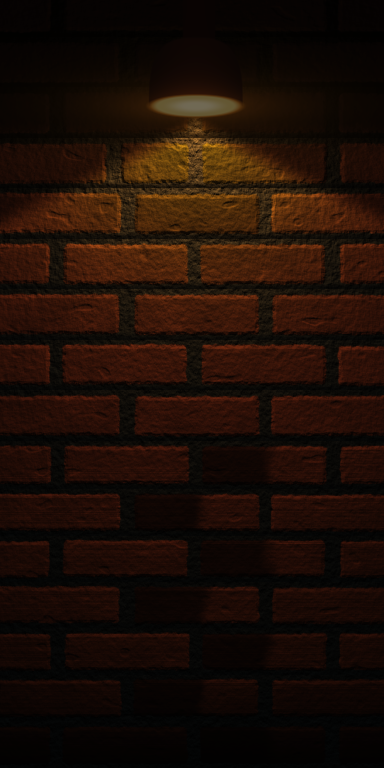
Give the GLSL for this texture, as a Shadertoy shader.

```glsl
const vec2 LAMP = vec2(0.51, 1.724);
const vec2 MOUTH_RADII = vec2(0.123, 0.030);
const float ROW_PITCH = 0.1315;
const float BRICK_PITCH = 0.359;

struct Brick { float dist; vec2 local; vec2 center; float row; };

vec2 hash2(vec2 p) {
    p = vec2(dot(p, vec2(127.1, 311.7)), dot(p, vec2(269.5, 183.3)));
    return fract(sin(p) * 43758.5) * 2.0 - 1.0;
}

float gradientNoise(vec2 p) {
    vec2 i = floor(p), f = fract(p);
    vec2 u = f * f * f * (f * (f * 6.0 - 15.0) + 10.0);
    vec2 o = vec2(0.0, 1.0);
    float low = mix(dot(hash2(i), f), dot(hash2(i + o.yx), f - o.yx), u.x);
    float high = mix(dot(hash2(i + o), f - o), dot(hash2(i + 1.0), f - 1.0), u.x);
    return mix(low, high, u.y);
}

float fbm(vec2 p) {
    float sum = 0.0, amp = 0.6;
    for (int i = 0; i < 4; i++) {
        sum += amp * gradientNoise(p);
        p = p * 2.03 + 7.3;
        amp *= 0.55;
    }
    return sum;
}

float roundBox(vec2 p, vec2 halfSize, float radius) {
    vec2 q = abs(p) - halfSize + radius;
    return length(max(q, 0.0)) + min(max(q.x, q.y), 0.0) - radius;
}

// Running bond with shorter courses low down and one split brick in row zero
Brick brickAt(vec2 p) {
    float t = (1.5755 - p.y) / ROW_PITCH;
    if (t > 6.0) t = 6.0 + (t - 6.0) * 1.088;
    float row = floor(t + 0.5);
    float parity = mod(row < 0.0 ? row + 1.0 : row, 2.0);
    float joint = mix(0.148, 0.331, parity);
    float left = joint + BRICK_PITCH * floor((p.x - joint) / BRICK_PITCH);
    float right = left + BRICK_PITCH;
    if (row == 0.0 && p.x < 0.507) {
        left = p.x < 0.297 ? -0.1 : 0.297;
        right = p.x < 0.297 ? 0.297 : 0.507;
    }
    vec2 center = vec2(0.5 * (left + right), p.y + (t - row) * ROW_PITCH);
    vec2 local = vec2(p.x - center.x, (row - t) * ROW_PITCH);
    vec2 jitter = hash2(vec2(row, floor(center.x * 20.0))) * vec2(0.004, 0.002);
    vec2 halfSize = vec2(0.5 * (right - left) - 0.018, 0.0515);
    float rough = 0.006 * fbm(p * 22.0) + 0.004 * gradientNoise(p * 75.0);
    return Brick(roundBox(local - jitter, halfSize, 0.011) + rough, local, center, row);
}

float wallHeight(vec2 p) {
    float d = brickAt(p).dist;
    float face = clamp(-d / 0.009, 0.0, 1.0);
    float pits = smoothstep(0.22, 0.4, gradientNoise(p * vec2(20.0, 33.0) + 4.0));
    float grain = mix(0.011, 0.005, face) * fbm(p * 55.0);
    return face * (0.006 - 0.003 * pits) + grain;
}

// Downward beam, with a weak spill above its slanted edges
float beamMask(vec2 p) {
    return smoothstep(-0.03, 0.045, 1.68 - 0.5 * abs(p.x - LAMP.x) - p.y);
}

float lampLight(vec2 p, float beam) {
    float dx = p.x - LAMP.x;
    float fall = 0.47 * exp(-1.08 * max(LAMP.y - p.y, 0.0) - 1.2 * dx * dx);
    float spill = mix(0.04, 0.34, smoothstep(1.69, 1.58, p.y));
    return fall * mix(spill, 1.0, beam) * smoothstep(-0.04, 0.3, p.y);
}

vec3 wallColor(vec2 p, float px) {
    Brick b = brickAt(p);
    vec2 toLamp = LAMP - p;
    float reach = length(toLamp);
    float stepSize = 0.004;
    float slope = (wallHeight(p) - wallHeight(p + toLamp / reach * stepSize)) / stepSize;
    float relief = clamp(1.0 + 0.95 * slope, 0.2, 1.9);
    float beam = beamMask(p);
    float light = lampLight(p, beam);
    float warmth = exp(-6.0 * reach * reach) * mix(0.3, 1.0, beam);

    // Fired clay, varied per brick and stained in patches
    float tone = 0.93 + 0.13 * hash2(b.center * 9.0 + b.row).x + 0.35 * fbm(p * 9.0);
    float lower = step(5.5, b.row) * step(abs(b.center.x - 0.6), 0.11);
    float edge = b.local.x - 0.02 + 0.05 * gradientNoise(p * 12.0);
    tone *= mix(1.0, mix(0.35, 1.0, smoothstep(-0.025, 0.025, edge)), lower);
    vec3 clay = vec3(1.0, mix(0.33, 0.7, warmth), mix(0.14, 0.1, warmth));
    vec3 brick = clay * light * tone * relief + vec3(0.006, 0.004, 0.004);

    // Mortar sinks into cool shadow away from the lamp
    float under = mix(0.4, 1.0, smoothstep(-0.062, -0.046, b.local.y));
    float mortarLight = light * (0.1 + 1.1 * exp(-2.6 * reach)) * under;
    mortarLight *= mix(1.0, 0.75, smoothstep(0.15, 0.5, abs(toLamp.x)));
    vec3 mortar = vec3(1.0, 0.68, 0.3) * mortarLight * relief;
    mortar += vec3(0.010, 0.014, 0.015) * smoothstep(1.75, 1.3, p.y) * relief;
    return mix(mortar, brick, smoothstep(px, -px, b.dist));
}

vec3 addLamp(vec3 color, vec2 p, float px) {
    vec2 q = p - LAMP;
    float rim = length(q / MOUTH_RADII);
    float mouthDist = (rim - 1.0) * MOUTH_RADII.y;
    color += vec3(0.16, 0.085, 0.015) * exp(-22.0 * max(mouthDist, 0.0));

    // Stem and domed shade
    float stem = roundBox(p - vec2(0.518, 2.0), vec2(0.042, 0.13), 0.01);
    vec2 s = abs(q) / vec2(0.122, 0.178);
    float dome = (pow(s.x * s.x * s.x + s.y * s.y * s.y, 1.0 / 3.0) - 1.0) * 0.122;
    dome = max(dome, -q.y);
    float sheen = exp(-60.0 * q.x * q.x);
    vec3 metal = vec3(0.022, 0.011, 0.009) + vec3(0.03, 0.009, 0.004) * sheen;
    metal += vec3(0.17, 0.075, 0.015) * sheen * exp(-28.0 * max(q.y - 0.02, 0.0));
    color = mix(color, metal * 0.65, smoothstep(px, -px, stem));
    color = mix(color, metal, smoothstep(px, -px, dome));

    // Glowing mouth with an amber lip
    vec3 glow = mix(vec3(0.32, 0.18, 0.04), vec3(0.39, 0.34, 0.2), smoothstep(1.0, 0.8, rim));
    glow = mix(glow, vec3(0.44, 0.41, 0.33), smoothstep(0.75, 0.2, rim));
    return mix(color, glow, smoothstep(px, -px, mouthDist));
}

void mainImage(out vec4 fragColor, in vec2 fragCoord) {
    vec2 p = fragCoord / iResolution.x;
    float px = 1.0 / iResolution.x;
    vec3 color = addLamp(wallColor(p, px), p, px);
    fragColor = vec4(clamp(color, 0.0, 1.0), 1.0);
}
```
